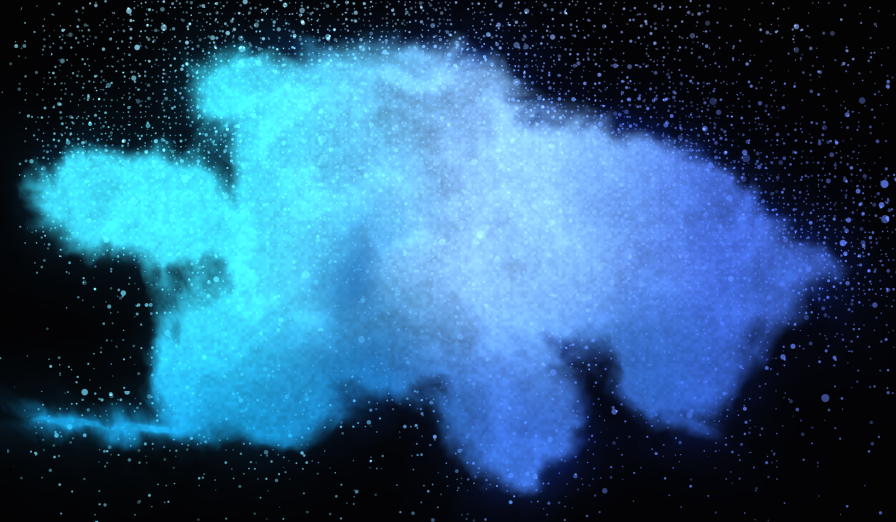
Reproduce this background procedurally as a Shadertoy shader.

```glsl
float hash(vec2 p) {
    return fract(sin(dot(p, vec2(127.1, 311.7))) * 43758.5453);
}

float noise(vec2 p) {
    vec2 cell = floor(p), f = fract(p);
    f = f * f * (3.0 - 2.0 * f);
    float low = mix(hash(cell), hash(cell + vec2(1, 0)), f.x);
    float high = mix(hash(cell + vec2(0, 1)), hash(cell + vec2(1, 1)), f.x);
    return mix(low, high, f.y);
}

float fbm(vec2 p) {
    float sum = 0.0, amplitude = 0.5;
    for (int i = 0; i < 5; i++) {
        sum += amplitude * noise(p);
        p = mat2(1.6, 1.2, -1.2, 1.6) * p + 7.3;
        amplitude *= 0.5;
    }
    return sum;
}

// Approximate signed distance to a tilted ellipse
float puff(vec2 p, vec2 center, vec2 radii, float tilt) {
    float c = cos(tilt), s = sin(tilt);
    vec2 q = mat2(c, -s, s, c) * (p - center);
    float k = length(q / radii);
    return k * (k - 1.0) / max(length(q / (radii * radii)), 0.001);
}

float blend(float a, float b) {
    float h = max(0.06 - abs(a - b), 0.0) / 0.06;
    return min(a, b) - h * h * 0.015;
}

// Soft spot: one at the center, fading outward
float spot(vec2 p, vec2 center, vec2 radii) {
    vec2 q = (p - center) / radii;
    return exp(-dot(q, q));
}

float cloudDistance(vec2 p) {
    float d = puff(p, vec2(0.76, 0.56), vec2(0.34, 0.35), 0.0);
    d = blend(d, puff(p, vec2(0.28, 0.61), vec2(0.24, 0.125), -0.2));
    d = blend(d, puff(p, vec2(0.47, 0.82), vec2(0.11, 0.085), 0.0));
    d = blend(d, puff(p, vec2(0.70, 0.80), vec2(0.20, 0.11), 0.15));
    d = blend(d, puff(p, vec2(0.505, 0.33), vec2(0.20, 0.19), 0.0));
    d = blend(d, puff(p, vec2(0.975, 0.24), vec2(0.15, 0.20), 0.0));
    d = blend(d, puff(p, vec2(1.15, 0.53), vec2(0.32, 0.22), -0.1));
    d = blend(d, puff(p, vec2(1.43, 0.465), vec2(0.17, 0.10), -0.1));
    d = blend(d, puff(p, vec2(1.32, 0.31), vec2(0.14, 0.155), 0.0));
    return blend(d, puff(p, vec2(0.21, 0.19), vec2(0.18, 0.03), 0.05));
}

// Hue runs from cyan through pale blue to indigo
vec3 powderColor(vec2 p) {
    vec3 cyan = vec3(0.24, 0.86, 0.98);
    vec3 pale = vec3(0.47, 0.70, 0.96);
    vec3 indigo = vec3(0.27, 0.43, 0.88);
    vec3 color = mix(cyan, pale, smoothstep(0.42, 0.92, p.x));
    color = mix(color, indigo, smoothstep(1.02, 1.42, p.x));
    vec3 deep = mix(vec3(0.07, 0.58, 0.86), vec3(0.19, 0.39, 0.83), smoothstep(0.5, 1.0, p.x));
    return mix(color, deep, 0.85 * smoothstep(0.52, 0.14, p.y));
}

// Scattered round grains, one candidate per grid cell
float grains(vec2 p, float size, float amount, float pixel) {
    vec2 cell = floor(p / size);
    float seed = hash(cell + 3.7);
    vec2 jitter = 0.25 + 0.5 * vec2(hash(cell + 11.3), hash(cell + 23.9));
    float radius = size * mix(0.06, 0.2, seed * seed);
    float d = length((fract(p / size) - jitter) * size) - radius;
    float lit = step(hash(cell + 41.1), amount) * mix(0.35, 1.0, hash(cell + 57.7));
    return lit * (1.0 - smoothstep(-pixel * 0.5, pixel, d));
}

void mainImage(out vec4 fragColor, in vec2 fragCoord) {
    vec2 p = fragCoord / iResolution.y;
    float pixel = 1.0 / iResolution.y;

    // Turbulent silhouette
    vec2 warp = vec2(fbm(p * 4.0), fbm(p * 4.0 + 19.0)) - 0.48;
    float d = cloudDistance(p + 0.12 * warp);
    float ragged = d + 0.09 * (fbm(p * 13.0 + warp * 3.0) - 0.48);
    float density = 1.0 - smoothstep(-0.045, 0.02, ragged);

    // Wisps, hollows and fine powder
    float wisps = fbm(p * 5.0 + warp * 5.0 + 31.0);
    float fine = noise(p * 150.0) - 0.5;
    vec3 powder = powderColor(p + 0.15 * warp);
    powder *= 0.72 + 0.56 * wisps + 0.14 * fine;
    vec2 q = p + 0.2 * warp;
    float hollow = 0.65 * spot(q, vec2(0.70, 0.50), vec2(0.07, 0.10));
    hollow += 0.5 * spot(q, vec2(0.69, 0.28), vec2(0.13, 0.14));
    hollow += 0.3 * spot(q, vec2(1.23, 0.31), vec2(0.14, 0.10));
    powder = mix(powder, vec3(0.07, 0.35, 0.65), min(hollow, 0.8) * (0.5 + wisps));
    powder += 0.10 * spot(q, vec2(0.94, 0.60), vec2(0.22, 0.22));

    // Dark backdrop with a faint haze around the cloud
    vec3 haze = mix(vec3(0.02, 0.10, 0.15), vec3(0.03, 0.08, 0.27), smoothstep(0.3, 1.2, p.x));
    vec3 color = vec3(0.01, 0.01, 0.016) + haze * exp(-max(d, 0.0) * 24.0) * wisps * 1.6;
    color = mix(color, powder, density);

    // Flying grains, densest above the cloud
    float above = smoothstep(0.42, 0.78, p.y + 0.12 * p.x);
    float spread = exp(-max(d, 0.0) * mix(10.0, 4.5, above));
    float amount = spread * mix(0.22, 0.75, above) * smoothstep(0.0, 0.12, p.x);
    vec3 grainColor = mix(vec3(0.45, 0.88, 0.96), vec3(0.38, 0.50, 0.95), smoothstep(0.4, 1.3, p.x));
    grainColor = mix(grainColor, vec3(0.80, 0.91, 1.0), 0.45 * smoothstep(0.75, 1.0, p.y));
    for (int i = 0; i < 4; i++) {
        float layer = float(i);
        float size = 0.011 * pow(1.5, layer);
        float share = amount * (1.0 - 0.2 * layer);
        float grain = grains(p + layer * 0.37, size, share, pixel);
        color += grainColor * grain * mix(0.8, 0.16, density);
    }
    fragColor = vec4(clamp(color, 0.0, 1.0), 1.0);
}
```
